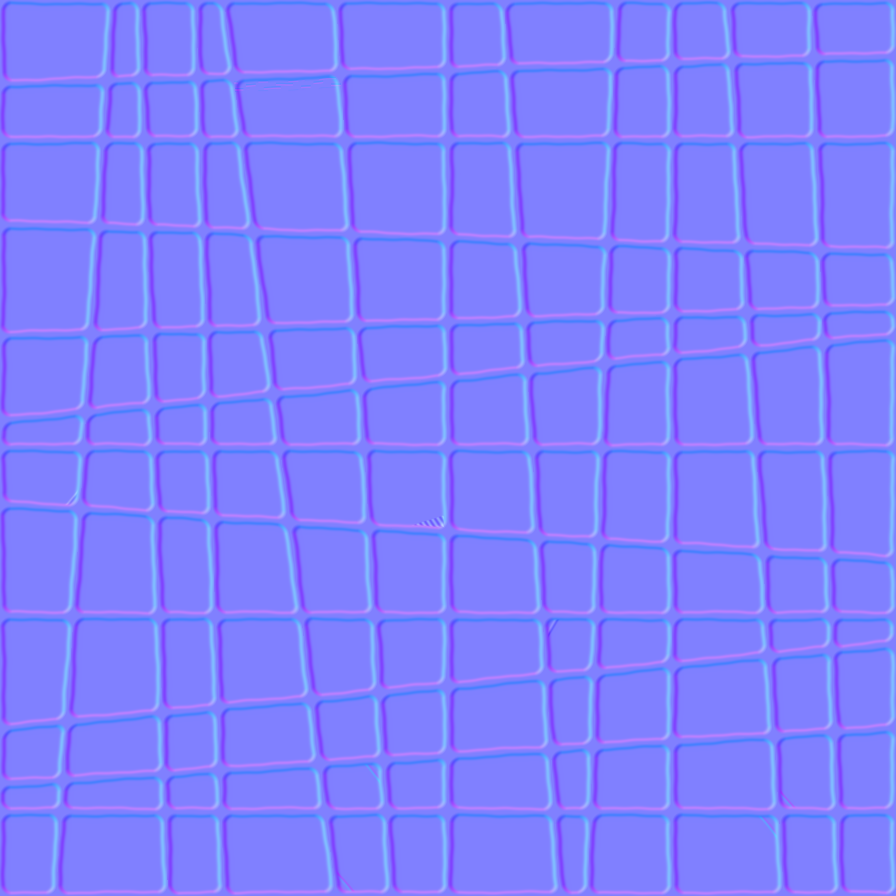
A three.js fragment shader for this texture map:

```glsl
varying vec2 vUv;

const float GRID = 32.0;
const float ROUNDING = 0.013;
const float BEVEL_AT = 0.0041;

float hash(vec2 p) {
  return fract(sin(dot(p, vec2(127.1, 311.7))) * 43758.5);
}

float bump(float x, float width) {
  return exp(-x * x / (width * width));
}

// Gap to the seam before, gap to the seam after, index of the strip
vec3 findStrip(float across, float along, mat4 starts, mat4 ends) {
  vec3 strip = vec3(1.0, 1.0, 0.0);
  for (int i = 0; i < 4; i++) {
    for (int j = 0; j < 4; j++) {
      float gap = across - mix(starts[i][j], ends[i][j], along) / GRID;
      if (gap >= 0.0) {
        strip.x = min(strip.x, gap);
        strip.z += 1.0;
      } else {
        strip.y = min(strip.y, -gap);
      }
    }
  }
  return strip;
}

// Waviness of one tile edge
float wobble(float along, float seed) {
  float phase = seed * 40.0;
  return 0.0006 * sin(along * 38.0 + phase)
       + 0.0004 * sin(along * 91.0 + phase * 1.7)
       + 0.0002 * sin(along * 230.0 + phase * 2.3);
}

// Outward slope of the rounded tile rim
vec2 rimSlope(vec2 low, vec2 high) {
  vec2 side = vec2(high.x < low.x ? 1.0 : -1.0, high.y < low.y ? 1.0 : -1.0);
  vec2 inset = max(ROUNDING - min(low, high), 0.0);
  float reach = max(length(inset), 0.00001);
  vec2 outward = side * inset / reach;
  float depth = ROUNDING - reach;
  float width = mix(0.0020, 0.0026, abs(outward.x));
  return outward * bump(depth - BEVEL_AT, width) * smoothstep(0.0, 0.0012, depth);
}

// Thin diagonal crack across one corner
vec2 cornerCrack(vec2 low, vec2 high, vec2 pick, float size) {
  vec2 corner = mix(low, high, pick);
  float cut = corner.x + corner.y * 0.75 - size;
  float inside = smoothstep(0.003, 0.006, min(corner.x, corner.y));
  return (pick * 2.0 - 1.0) * inside
       * (bump(cut, 0.0016) - 0.6 * bump(cut + 0.003, 0.0016));
}

// Slanted grooves in the lower right corner
vec2 hatch(vec2 corner) {
  float wedge = corner.x * 0.38 + corner.y;
  float inside = (1.0 - smoothstep(0.019, 0.021, wedge))
               * smoothstep(0.004, 0.006, min(corner.x, corner.y));
  return vec2(0.8, -0.5) * inside * sin(corner.x * 900.0 - corner.y * 620.0);
}

// Short scratches below the upper edge
vec2 scratches(vec2 p, float gap) {
  float band = smoothstep(0.004, 0.006, gap) * (1.0 - smoothstep(0.014, 0.018, gap));
  float dashes = smoothstep(0.1, 0.5, sin(p.x * 170.0 + floor(gap * 260.0) * 2.1)
                                    + 0.5 * sin(p.x * 410.0));
  return vec2(0.15, 0.8) * band * dashes * sin(gap * 1630.0);
}

float isTile(vec2 tile, vec2 wanted) {
  return step(distance(tile, wanted), 0.1);
}

void main() {
  // Seam positions at both ends, in grid units
  mat4 bottomEnds = mat4(0, 2, 6, 8, 12, 14, 16, 20, 21, 24, 28, 30, 32, 40, 40, 40);
  mat4 topEnds    = mat4(0, 4, 5, 7, 8, 12, 16, 18, 22, 24, 26, 29, 32, 40, 40, 40);
  mat4 leftEnds   = mat4(0, 3, 4, 6, 10, 14, 16, 17, 20, 24, 27, 29, 32, 40, 40, 40);
  mat4 rightEnds  = mat4(0, 3, 6, 9, 10, 12, 16, 20, 21, 23, 27, 30, 32, 40, 40, 40);

  vec3 column = findStrip(vUv.x, vUv.y, bottomEnds, topEnds);
  vec3 row = findStrip(vUv.y, vUv.x, leftEnds, rightEnds);
  vec2 tile = vec2(column.z, row.z);
  float seed = hash(tile);

  vec2 low = vec2(column.x, row.x)
           + vec2(wobble(vUv.y, seed), wobble(vUv.x, seed + 0.3));
  vec2 high = vec2(column.y, row.y)
            + vec2(wobble(vUv.y, seed + 0.5), wobble(vUv.x, seed + 0.8));

  vec2 slope = rimSlope(low, high);

  // Wear on a few tiles
  vec2 pick = step(0.5, vec2(hash(tile + 3.7), hash(tile + 8.2)));
  float cracked = step(0.95, hash(tile + 5.1));
  slope += 0.5 * cracked * cornerCrack(low, high, pick, 0.018 + 0.008 * seed);
  slope += 0.7 * isTile(tile, vec2(6.0)) * hatch(vec2(high.x, low.y));
  slope += 0.7 * isTile(tile, vec2(5.0, 11.0)) * scratches(vUv, high.y);

  // Red falls upward, green rises to the right
  vec2 tint = 0.5 + vec2(-0.22, 0.24) * slope.yx;
  gl_FragColor = vec4(clamp(tint, 0.0, 1.0), 1.0, 1.0);
}
```
